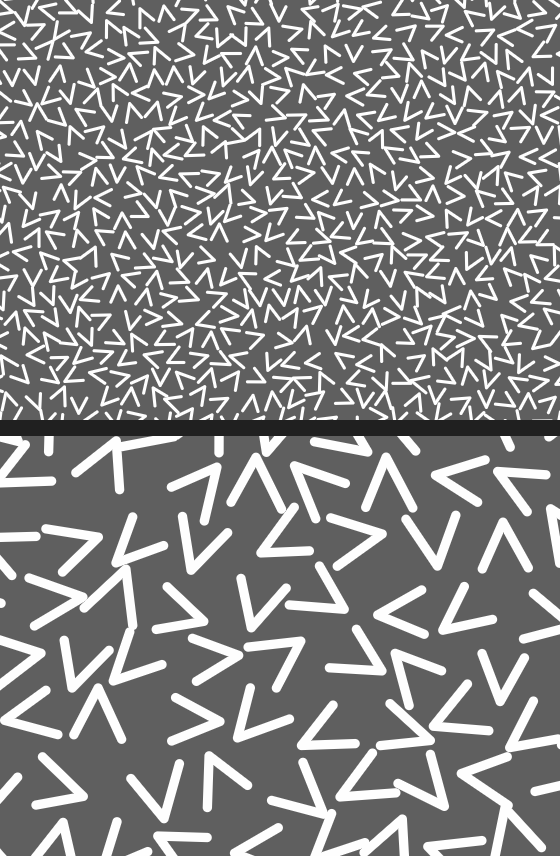
Top: the whole. Bottom: its middle third, enlarged.
A Shadertoy shader for this pattern:

```glsl
const vec3 GROUND = vec3(0.373);
const vec3 STROKE = vec3(0.995);
const vec2 CELL = vec2(0.0559, 0.0484);       // brick lattice pitch, in canvas heights
const float JITTER = 0.62;                    // scatter, as a share of the cell
const float SPACING = 0.053;                  // closer neighbours push apart
const float PUSH = 0.36;
const float STROKE_RADIUS = 0.0037;
const vec2 ARM_RANGE = vec2(0.038, 0.046);    // shortest and longest arm
const vec2 HALF_ANGLE_RANGE = vec2(0.42, 0.49);
const float TIP_SHIFT = 0.55;                 // tip offset from the centre, in arms
const float TAU = 6.2831853;

float hash(vec2 p) {
    return fract(sin(dot(p, vec2(127.1, 311.7))) * 43758.5453);
}

vec2 hash2(vec2 p) {
    return vec2(hash(p), hash(p + vec2(37.3, 71.9)));
}

// Every second row is shifted by half a cell
float rowShift(float row) {
    return 0.5 * mod(row, 2.0);
}

vec2 scatteredPoint(vec2 id) {
    vec2 lattice = id + vec2(rowShift(id.y), 0.0);
    return (lattice + (hash2(id) - 0.5) * JITTER) * CELL;
}

// One relaxation step evens out the gaps between scattered points
vec2 relaxedPoint(vec2 id) {
    vec2 point = scatteredPoint(id);
    vec2 shift = vec2(0.0);
    for (int j = -1; j <= 1; j++) {
        for (int i = -1; i <= 1; i++) {
            if (i == 0 && j == 0) continue;
            vec2 away = point - scatteredPoint(id + vec2(i, j));
            float gap = max(length(away), 1e-4);
            shift += away / gap * max(SPACING - gap, 0.0);
        }
    }
    return point + PUSH * shift;
}

float segmentDistance(vec2 p, vec2 end) {
    float t = clamp(dot(p, end) / dot(end, end), 0.0, 1.0);
    return length(p - t * end);
}

vec2 direction(float angle) {
    return vec2(cos(angle), sin(angle));
}

// Two round-ended arms that meet in a tip, turned at random
float chevronDistance(vec2 p, vec2 id) {
    float heading = TAU * hash(id + 13.7);
    float halfAngle = mix(HALF_ANGLE_RANGE.x, HALF_ANGLE_RANGE.y, hash(id + 29.1));
    vec2 arms = mix(ARM_RANGE.xx, ARM_RANGE.yy, hash2(id + 53.3));
    p += direction(heading) * TIP_SHIFT * 0.5 * (arms.x + arms.y);
    float first = segmentDistance(p, direction(heading - halfAngle) * arms.x);
    float second = segmentDistance(p, direction(heading + halfAngle) * arms.y);
    return min(first, second) - STROKE_RADIUS;
}

void mainImage(out vec4 fragColor, in vec2 fragCoord) {
    float pixel = 1.0 / iResolution.y;
    vec2 uv = fragCoord * pixel;

    // Nearest lattice cell
    float row = floor(uv.y / CELL.y + 0.5);
    float column = floor(uv.x / CELL.x - rowShift(row) + 0.5);

    // Closest chevron among the surrounding cells
    float nearest = 1.0;
    for (int j = -1; j <= 1; j++) {
        for (int i = -1; i <= 1; i++) {
            vec2 id = vec2(column, row) + vec2(i, j);
            nearest = min(nearest, chevronDistance(uv - relaxedPoint(id), id));
        }
    }

    float coverage = clamp(0.5 - nearest / pixel, 0.0, 1.0);
    fragColor = vec4(mix(GROUND, STROKE, coverage), 1.0);
}
```
